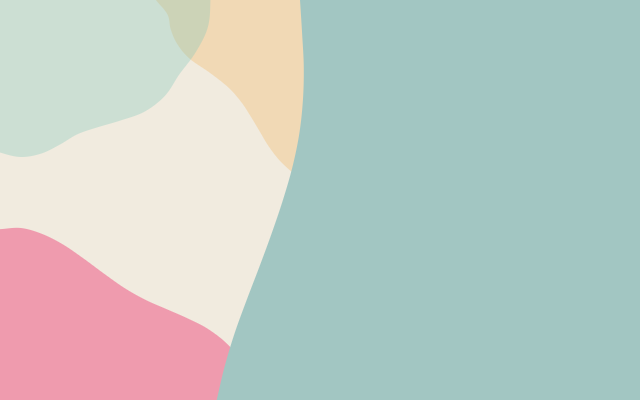
Reproduce this background procedurally as a Shadertoy shader.

```glsl
// Flat abstract background: soft pastel blobs on cream beside a wavy teal field.
#define UNITS 480.0                    // canvas height in design units
#define CREAM vec3(0.945, 0.922, 0.875)
#define TEAL vec3(0.637, 0.777, 0.761)
#define PINK vec3(0.937, 0.608, 0.682)
#define SAND vec3(0.945, 0.851, 0.710)
#define MINT vec3(0.530, 0.787, 0.737)
#define MINT_ALPHA 0.35
#define SPANS 12                       // curve segments per outline

// Smooth curve through evenly spaced knots, t running from 0 to 1
float spline(float knots[SPANS + 1], float t) {
    float s = clamp(t, 0.0, 1.0) * float(SPANS);
    int i = min(int(s), SPANS - 1);
    float f = s - float(i);
    float b = knots[i], c = knots[i + 1];
    float a = i > 0 ? knots[i - 1] : 2.0 * b - c;
    float d = i < SPANS - 1 ? knots[i + 2] : 2.0 * c - b;
    return b + 0.5 * f * (c - a + f * (2.0 * a - 5.0 * b + 4.0 * c - d
             + f * (3.0 * (b - c) + d - a)));
}

// Antialiased coverage of the region where field is negative
float coverage(float field) {
    float width = length(vec2(dFdx(field), dFdy(field)));
    return clamp(0.5 - field / max(width, 1e-4), 0.0, 1.0);
}

// Teal field: left edge x along the height
float tealField(vec2 p) {
    float edge = spline(float[](360.0, 362.5, 364.5, 363.5, 359.2, 351.0, 339.5,
                                326.0, 311.3, 296.0, 281.5, 269.5, 260.0), p.y / 480.0);
    return edge - p.x;
}

// Sand shape: left edge x along its height
float sandField(vec2 p) {
    float edge = spline(float[](187.0, 201.0, 204.8, 212.5, 227.0, 252.0, 274.0,
                                289.5, 301.0, 311.5, 322.0, 335.5, 354.0), p.y / 210.0);
    return edge - p.x;
}

// Pink hill: top edge y along its width
float pinkField(vec2 p) {
    float edge = spline(float[](275.0, 273.6, 280.5, 293.0, 310.0, 328.5, 346.0,
                                360.0, 371.0, 382.0, 395.0, 415.0, 446.0), p.x / 300.0);
    return edge - p.y;
}

// Mint blob: radius over a quarter turn about the top left corner
float mintField(vec2 p) {
    float turn = atan(p.y, p.x) / radians(90.0);
    float radius = spline(float[](252.5, 251.5, 243.0, 233.0, 229.0, 219.5, 204.5,
                                  192.5, 186.0, 187.8, 190.8, 190.0, 183.0), turn);
    return length(p) - radius;
}

void mainImage(out vec4 fragColor, in vec2 fragCoord) {
    // Design space with y pointing down from the top left corner
    vec2 p = fragCoord * UNITS / iResolution.y;
    p.y = UNITS - p.y;

    // Layers from back to front
    vec3 color = CREAM;
    color = mix(color, SAND, coverage(sandField(p)));
    color = mix(color, MINT, MINT_ALPHA * coverage(mintField(p)));
    color = mix(color, PINK, coverage(pinkField(p)));
    color = mix(color, TEAL, coverage(tealField(p)));
    fragColor = vec4(color, 1.0);
}
```
